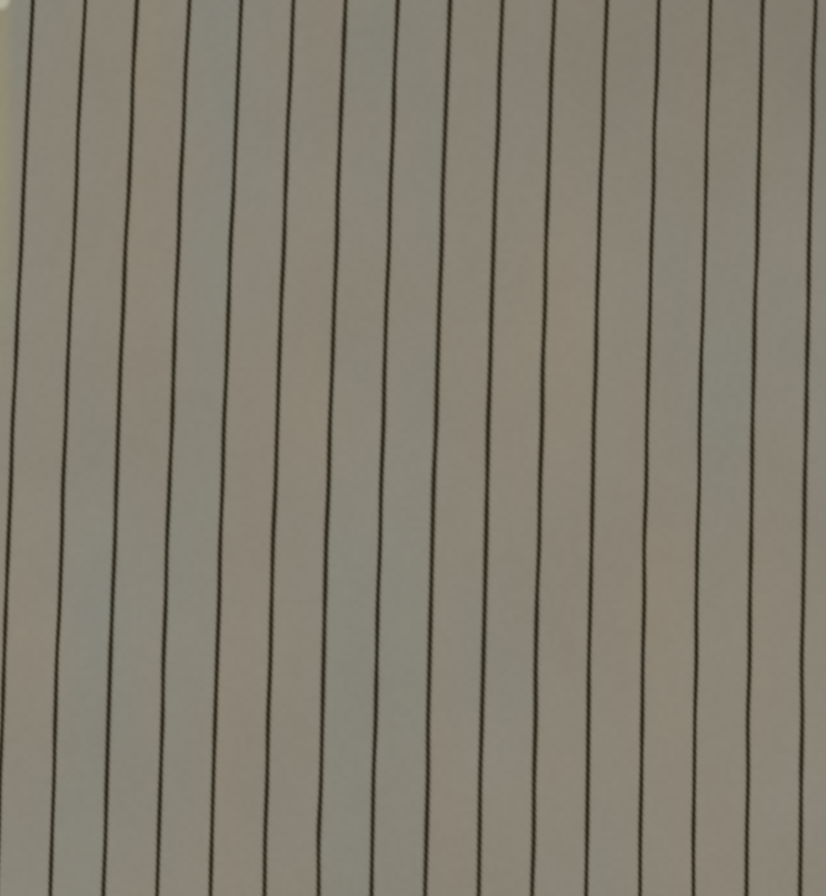
Write a WebGL 2 fragment shader that draws this pattern.

```glsl
#version 300 es
precision highp float;
// Grey-beige cloth with sixteen thin, dark, slightly leaning pinstripes.

#define PITCH_TOP 0.06318
#define PITCH_BOTTOM 0.06487
#define FIRST_TOP 0.0395
#define FIRST_BOTTOM -0.0042
#define SAG 0.0030
#define LINE_RADIUS 0.0028
#define TWIST_PITCH 0.0085
#define MOTTLE 0.022
#define CLOTH vec3(0.540, 0.518, 0.467)
#define THREAD vec3(0.185, 0.165, 0.115)

uniform vec2 u_resolution;
out vec4 fragColor;

float hash(vec2 p) {
    vec3 q = fract(vec3(p.xyx) * 0.1031);
    q += dot(q, q.yzx + 33.33);
    return fract((q.x + q.y) * q.z);
}

float noise(vec2 p) {
    vec2 cell = floor(p);
    vec2 f = fract(p);
    f = f * f * (3.0 - 2.0 * f);
    return mix(mix(hash(cell), hash(cell + vec2(1.0, 0.0)), f.x),
               mix(hash(cell + vec2(0.0, 1.0)), hash(cell + 1.0), f.x), f.y);
}

// Sum of octaves, centred on zero.
float mottle(vec2 p) {
    float sum = 0.0;
    float weight = 0.5;
    for (int i = 0; i < 4; i++) {
        sum += weight * (noise(p) - 0.5);
        p = p * 2.1 + 17.3;
        weight *= 0.5;
    }
    return sum;
}

// Cloth with faint warm and cool blotches and uneven light.
vec3 clothColor(vec2 uv, vec2 p, float stripe) {
    vec3 color = CLOTH + MOTTLE * mottle(p * 7.0 + 40.0);
    float warmth = mottle(p * vec2(7.0, 3.0) + 90.0) + 0.3 * (hash(vec2(stripe, 5.0)) - 0.5);
    color += vec3(0.040, -0.005, -0.030) * warmth;
    color += 0.010 * (noise(p * 160.0) - 0.5);
    color -= 0.030 * smoothstep(0.65, 1.0, uv.y) * smoothstep(0.2, 1.0, uv.x);
    // Warm rim along the left edge and a pale upper left corner.
    float rim = smoothstep(0.025, 0.0, uv.x) * smoothstep(0.45, 0.85, uv.y);
    color += vec3(0.030, 0.025, -0.020) * rim;
    float corner = length((uv - vec2(0.0, 1.0)) * vec2(1.0, 1.1));
    return mix(color, vec3(0.74, 0.73, 0.66), 0.8 * smoothstep(0.016, 0.006, corner));
}

// Darkness of a soft, twisted thread at signed distance d from its axis.
float threadMask(float d, float y, float id, float pixel) {
    float twist = sin(6.28318 * (y / TWIST_PITCH + d / (3.0 * LINE_RADIUS) + hash(vec2(id, 2.0))));
    float wear = noise(vec2(id * 7.0, y * 24.0)) - 0.5;
    float radius = LINE_RADIUS * (1.0 + 0.14 * (hash(vec2(id, 9.0)) - 0.5) + 0.12 * wear);
    radius = max(radius * (1.0 + 0.06 * twist), pixel);
    float strength = 0.95 + 0.10 * wear + 0.04 * twist;
    return clamp(strength, 0.0, 1.0) * exp(-d * d / (radius * radius));
}

void main() {
    vec2 uv = gl_FragCoord.xy / u_resolution;
    vec2 p = gl_FragCoord.xy / u_resolution.x;

    // Stripes fan out and bow a little towards the bottom.
    float pitch = mix(PITCH_BOTTOM, PITCH_TOP, uv.y);
    float first = mix(FIRST_BOTTOM, FIRST_TOP, uv.y) - SAG * 4.0 * uv.y * (1.0 - uv.y);
    float along = (uv.x - first) / pitch;
    float id = floor(along + 0.5);
    float wobble = 0.0014 * (noise(vec2(id * 13.0 + 50.0, p.y * 14.0)) - 0.5);
    float d = (along - id) * pitch + wobble;

    vec3 color = clothColor(uv, p, floor(along) + 20.0);
    color = mix(color, THREAD, threadMask(d, p.y, id + 20.0, 0.8 / u_resolution.x));
    fragColor = vec4(color, 1.0);
}
```
